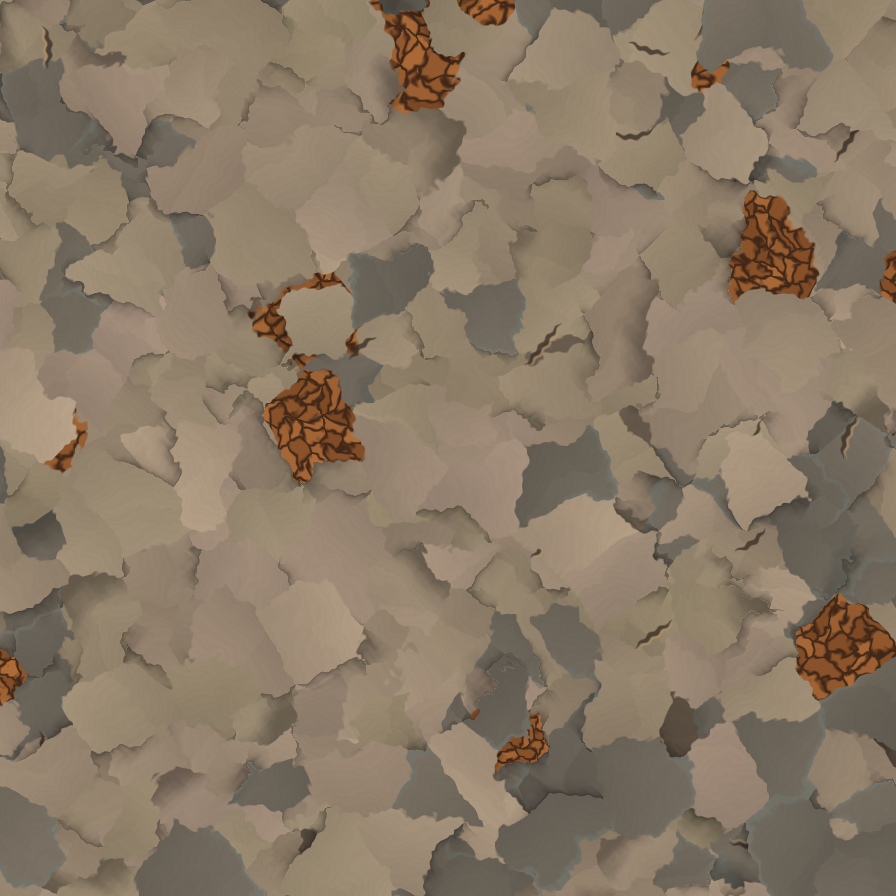
Give the GLSL for this texture, as a WebGL 1 fragment shader.

```glsl
precision highp float;
// Overlapping chipped stone flakes: tan slabs, grey slate, rare rusty pebbles and dark crevices.
uniform vec2 u_resolution;

vec3 hash3(vec2 p) {
  vec3 q = vec3(dot(p, vec2(127.1, 311.7)), dot(p, vec2(269.5, 183.3)), dot(p, vec2(419.2, 371.9)));
  return fract(sin(q) * 43758.545);
}

vec2 heading(float turn) {
  return vec2(cos(turn * 6.2832), sin(turn * 6.2832));
}

// Layered sines that chip the outlines
vec2 chip(vec2 p) {
  vec2 w = 0.10 * sin(p.yx * 4.3 + 1.7 * sin(p * 2.9));
  w += 0.035 * sin(p.yx * 13.0 + 2.0 * sin(p * 9.0));
  return w + 0.013 * sin(p.yx * 37.0 + 2.5 * sin(p * 23.0));
}

// Two nearest cells, offsets from their centres, and distance to the shared border
float cells(vec2 p, out vec2 idA, out vec2 idB, out vec2 fromA, out vec2 fromB) {
  float dA = 99.0, dB = 99.0;
  idA = idB = fromA = fromB = vec2(0.0);
  for (int y = -1; y <= 1; y++) {
    for (int x = -1; x <= 1; x++) {
      vec2 id = floor(p) + vec2(float(x), float(y));
      vec2 from = p - id - 0.05 - 0.9 * hash3(id).xy;
      float d = dot(from, from);
      if (d < dA) {
        dB = dA; idB = idA; fromB = fromA;
        dA = d; idA = id; fromA = from;
      } else if (d < dB) {
        dB = d; idB = id; fromB = from;
      }
    }
  }
  return (dB - dA) / (2.0 * length(fromA - fromB) + 0.001);
}

vec3 rustyPebbles(vec2 p) {
  vec2 a, b, fa, fb;
  float edge = cells(p * 4.5, a, b, fa, fb);
  vec3 rust = mix(vec3(0.48, 0.28, 0.14), vec3(0.68, 0.42, 0.22), hash3(a).z);
  return mix(vec3(0.25, 0.15, 0.09), rust, smoothstep(0.0, 0.22, edge));
}

// Colour and opacity of one flake; home is its place on the canvas
vec4 flake(vec2 id, vec2 local, float edge, vec2 home, float presence) {
  vec3 h = hash3(id + 17.3), k = hash3(id + 71.9), m = hash3(id + 133.7);
  vec2 centred = abs(home - 0.5);
  float border = smoothstep(0.3, 0.5, max(centred.x, centred.y));
  float greyChance = 0.11 + 0.2 * border + 0.2 * smoothstep(0.1, 0.6, home.x - home.y);
  vec2 dir = heading(h.x);
  float slope = dot(local, dir);

  vec3 col = mix(vec3(0.575, 0.508, 0.42), vec3(0.622, 0.548, 0.467), k.x);
  col += (m.x - 0.5) * vec3(0.012, -0.008, 0.022);
  if (h.y < greyChance) {
    col = mix(vec3(0.40, 0.375, 0.335), vec3(0.455, 0.42, 0.37), k.x);
    float rim = smoothstep(0.09, 0.03, edge) * smoothstep(0.0, 0.3, slope);
    col = mix(col, vec3(0.43, 0.44, 0.41), 0.7 * rim);
  } else if (h.y > 0.985) {
    col = vec3(0.35, 0.30, 0.25);
  } else if (m.y < 0.08) {
    col = vec3(0.66, 0.58, 0.49);
  }

  // Tilted faces, one straight crease and faint brush marks
  float crease = dot(local, heading(k.y)) - 0.3 * (m.z - 0.3);
  col *= 1.0 + 0.09 * slope;
  col *= 1.0 - 0.09 * k.z * smoothstep(-0.015, 0.015, crease);
  col *= 1.0 - 0.36 * step(0.82, h.z) * smoothstep(0.05, 0.65, slope);
  col *= 1.0 + 0.008 * sin(slope * 55.0 + 3.0 * sin(local.x * 7.0 + local.y * 5.0));
  if (m.z < 0.006 + 0.02 * border) col = rustyPebbles(local + id);
  return vec4(col, step(k.z, presence));
}

// Lays one sheet of flakes over the ground, with shadows below some rims
vec3 layFlakes(vec3 ground, vec2 uv, float scale, float seed, float presence) {
  vec2 p = uv * scale + seed, idA, idB, fromA, fromB;
  float edge = cells(p + chip(p), idA, idB, fromA, fromB);
  vec4 a = flake(idA, fromA, edge, (idA + 0.5 - seed) / scale, presence);
  vec4 b = flake(idB, fromB, edge, (idB + 0.5 - seed) / scale, presence);
  float side = smoothstep(0.1, 0.9, dot(normalize(fromB + 0.001), heading(hash3(idB).z)));
  float shade = b.a * (1.0 - a.a) * side * exp(-edge * 11.0);
  vec3 shadowed = ground * (1.0 - 0.38 * shade);
  float blur = scale * max(0.0012, 0.8 / u_resolution.y);
  float own = 0.5 + 0.5 * smoothstep(0.0, blur, edge);
  return mix(mix(shadowed, b.rgb, b.a), mix(shadowed, a.rgb, a.a), own);
}

// Short curved cracks, dark inside with a pale lip
vec3 addCrevices(vec3 col, vec2 uv) {
  vec2 p = uv * 9.0, id = floor(p);
  vec3 h = hash3(id + 211.0), k = hash3(id + 307.0);
  vec2 q = p - id - 0.35 - 0.3 * h.xy, dir = heading(h.z);
  q = vec2(dot(q, dir), dot(q, vec2(-dir.y, dir.x)));
  q.y += q.x * q.x * (k.y - 0.5) * 3.0 + 0.01 * sin(q.x * 50.0);
  float taper = 1.0 - q.x * q.x / (0.02 + 0.06 * k.z);
  float present = step(k.x, 0.34);
  float lip = smoothstep(0.012, -0.012, abs(q.y - 0.035) - 0.02 * taper) * step(0.0, taper);
  float gap = smoothstep(0.012, -0.012, abs(q.y) - 0.027 * taper) * step(0.0, taper);
  col = mix(col, vec3(0.70, 0.56, 0.41), 0.65 * lip * present * step(k.x, 0.17));
  return mix(col, vec3(0.23, 0.19, 0.15), 0.8 * gap * present);
}

void main() {
  vec2 uv = gl_FragCoord.xy / u_resolution.y;
  vec3 col = layFlakes(vec3(0.59, 0.52, 0.44), uv, 10.0, 3.0, 1.0);
  col = layFlakes(col, uv, 15.0, 41.0, 0.5);
  col = addCrevices(col, uv);
  col = layFlakes(col, uv, 12.0, 83.0, 0.42);
  gl_FragColor = vec4(col, 1.0);
}
```
